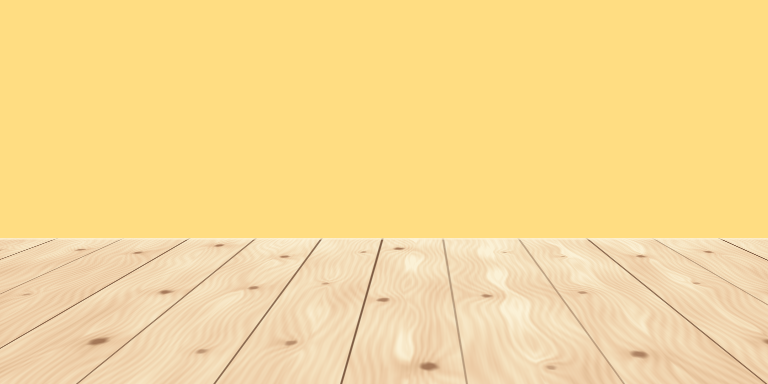
This background is drawn by a Shadertoy shader. Its source:

```glsl
// A pale pine plank table top in perspective before a flat warm yellow wall.

const vec3 WALL  = vec3(1.00, 0.867, 0.51);
const vec3 LIGHT = vec3(0.985, 0.945, 0.84);
const vec3 CREAM = vec3(0.96, 0.88, 0.74);
const vec3 TAN   = vec3(0.93, 0.80, 0.65);
const vec3 BROWN = vec3(0.86, 0.71, 0.55);
const vec3 KNOT  = vec3(0.60, 0.42, 0.30);
const vec3 GAP   = vec3(0.42, 0.28, 0.19);

const float EDGE_Y = 0.380;               // far edge of the table
const vec2 VANISH = vec2(1.096, 0.729);   // vanishing point of the seams
const float PLANK = 0.172;                // plank width at the far edge

// Random pair in -1..1
vec2 hash2(vec2 p) {
    vec2 q = vec2(dot(p, vec2(127.1, 311.7)), dot(p, vec2(269.5, 183.3)));
    return 2.0 * fract(sin(q) * 43758.5) - 1.0;
}

float gradientNoise(vec2 p) {
    vec2 i = floor(p), f = fract(p);
    vec2 w = f * f * f * (f * (f * 6.0 - 15.0) + 10.0);
    vec2 e = vec2(1.0, 0.0);
    float a = dot(hash2(i), f);
    float b = dot(hash2(i + e.xy), f - e.xy);
    float c = dot(hash2(i + e.yx), f - e.yx);
    float d = dot(hash2(i + e.xx), f - e.xx);
    return mix(mix(a, b, w.x), mix(c, d, w.x), w.y);
}

// Seam k across the table; the planks near the centre are uneven
float seamAt(float k) {
    return -0.085 + PLANK * k - 0.031 * exp(-1.2 * (k - 0.8) * (k - 0.8));
}

float plankIndex(float u) {
    float k = floor((u + 0.085) / PLANK);
    if (u < seamAt(k)) k -= 1.0;
    if (u >= seamAt(k + 1.0)) k += 1.0;
    return k;
}

// Three scattered knots per plank: x = core, y = halo, z = grain bend
vec3 knots(vec2 p, float k, float middle) {
    vec3 sum = vec3(0.0);
    for (float j = 0.0; j < 3.0; j++) {
        vec2 jitter = hash2(vec2(k + 20.0, j + 3.0));
        float size = 0.75 + 0.35 * hash2(vec2(j + 9.0, k + 31.0)).x;
        vec2 centre = vec2(middle + 0.27 * PLANK * jitter.x,
                           0.53 + 0.19 * j + 0.04 * jitter.y);
        vec2 q = (p - centre) / (vec2(0.015, 0.010) * size);
        q += 0.35 * gradientNoise(p * 90.0);
        float d = length(q);
        float streak = length(q * vec2(0.35, 0.6));
        sum.x = max(sum.x, (1.0 - smoothstep(0.3, 1.15, d)) * size);
        sum.y += exp(-streak * streak) * size;
        sum.z += exp(-0.12 * d * d);
    }
    return sum;
}

// Wood palette from light (0) to brown (1)
vec3 woodColor(float tone) {
    float s = clamp(tone, 0.0, 1.0) * 3.0;
    vec3 c = mix(LIGHT, CREAM, min(s, 1.0));
    c = mix(c, TAN, clamp(s - 1.0, 0.0, 1.0));
    return mix(c, BROWN, clamp(s - 2.0, 0.0, 1.0));
}

// Dark gap around one seam, as seen on screen
float seamLine(float u, float k, float t, float px) {
    float strength = 0.65 + 0.3 * hash2(vec2(k, 5.0)).x;
    float d = abs(u - seamAt(k)) / t;
    return strength * (1.0 - smoothstep(0.0006, 0.0022 + px, d));
}

vec3 table(vec2 p, float px) {
    // Perspective: u runs across the planks, t along them
    float t = (VANISH.y - EDGE_Y) / (VANISH.y - p.y);
    float u = (p.x - VANISH.x) * t;
    float k = plankIndex(u);
    float left = seamAt(k), right = seamAt(k + 1.0);
    float across = (u - left) / (right - left) - 0.5;
    vec3 knot = knots(vec2(u, t), k, 0.5 * (left + right));

    // Growth rings follow a wandering heart line and bend round the knots
    float heartLine = 0.25 * gradientNoise(vec2(t * 9.0, k * 7.3));
    float ring = abs(across - heartLine) + 0.14 * knot.z
               + 0.28 * gradientNoise(vec2(across * 2.0 + k * 5.7, t * 10.0));
    float phaseStep = 70.0 * t * px / PLANK;
    float grain = sin(70.0 * ring) * exp(-0.12 * phaseStep * phaseStep);
    float fiber = gradientNoise(vec2(u * 260.0, t * 22.0 + k * 3.1));
    float blotch = gradientNoise(vec2(across * 2.5 + k * 9.1, t * 9.0));

    // Pale heartwood patches, strongest in the middle planks
    float heart = 1.0 - smoothstep(0.05, 0.11, ring);
    heart *= smoothstep(-0.2, 0.2, gradientNoise(vec2(t * 8.0, k * 4.7 + 2.5)));
    heart *= exp(-0.1 * (k - 0.5) * (k - 0.5));

    float side = p.x - 1.08;
    float tone = 0.37 + 0.17 * side * side + 0.10 * (EDGE_Y - p.y) / EDGE_Y;
    tone += 0.06 * hash2(vec2(k, 17.0)).y + 0.38 * blotch;
    tone += 0.10 * grain + 0.16 * fiber + 0.30 * knot.y - 0.40 * heart;
    tone -= 0.12 * smoothstep(EDGE_Y - 0.06, EDGE_Y, p.y);

    vec3 color = mix(woodColor(tone), KNOT, 0.85 * min(knot.x, 1.0));
    float gap = max(seamLine(u, k, t, px), seamLine(u, k + 1.0, t, px));
    color = mix(color, GAP, gap);

    // Bright rim along the far edge
    float rim = smoothstep(EDGE_Y - 0.006, EDGE_Y - 0.002, p.y);
    return mix(color, vec3(1.0, 0.95, 0.82), 0.75 * rim);
}

void mainImage(out vec4 fragColor, in vec2 fragCoord) {
    float px = 1.0 / iResolution.y;
    vec2 p = fragCoord * px;
    p.x *= 2.0 * iResolution.y / iResolution.x;
    float wall = smoothstep(EDGE_Y - 0.5 * px, EDGE_Y + 0.5 * px, p.y);
    vec3 color = mix(table(vec2(p.x, min(p.y, EDGE_Y)), px), WALL, wall);
    fragColor = vec4(color, 1.0);
}
```
